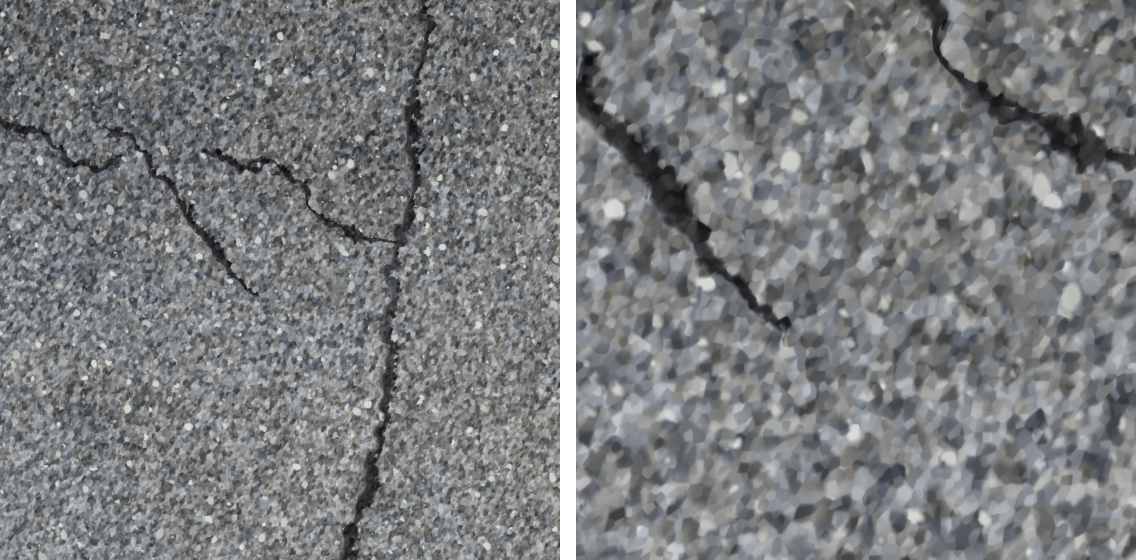
Left: the whole. Right: its middle third, enlarged.
Give the GLSL for this texture, as a WebGL 2 fragment shader.

```glsl
#version 300 es
precision highp float;
// Worn asphalt: soft cellular grains in two sizes, pale stone chips
// scattered on jittered grids, and dark cracks that follow stepped
// curves whose outlines are roughened by the same cellular noise.

#define BASE_TONE 0.505
#define TOP_SHADE 0.085
#define GRAIN_CONTRAST 0.56
#define GRAIN_FREQ 118.0
#define TINT_AMOUNT 0.10
#define CHIP_FREQ 40.0
#define CHIP_SHARE 0.24
#define CRACK_TONE 0.15
#define CRACK_WIDTH 0.0068
#define CRACK_ROUGHNESS 0.020
#define EDGE_SOFTNESS 0.0022

uniform vec2 u_resolution;
out vec4 fragColor;

vec3 hash3(vec2 p) {
    vec3 h = fract(vec3(p.xyx) * vec3(0.1031, 0.1030, 0.0973));
    h += dot(h, h.yxz + 33.33);
    return fract((h.xxy + h.yzz) * h.zyx);
}

// Two random values per cell, blended by closeness to the cell points
vec2 softCells(vec2 p, float hardness) {
    vec2 cell = floor(p), total = vec2(0.0);
    float weightSum = 0.0;
    for (int j = -1; j <= 1; j++)
    for (int i = -1; i <= 1; i++) {
        vec2 id = cell + vec2(i, j);
        vec2 offset = id + hash3(id + 17.0).xy - p;
        float weight = exp(-hardness * dot(offset, offset));
        total += weight * hash3(id + 71.0).xy;
        weightSum += weight;
    }
    return total / weightSum;
}

// Scattered chips: x is coverage, y is a random shade
vec2 chips(vec2 uv, float freq, float share, vec2 radiusRange) {
    vec2 p = uv * freq, cell = floor(p), result = vec2(0.0);
    for (int j = -1; j <= 1; j++)
    for (int i = -1; i <= 1; i++) {
        vec2 id = cell + vec2(i, j);
        vec3 place = hash3(id + 131.0), kind = hash3(id + 211.0);
        vec2 d = (p - id - place.xy) / freq;
        float turn = (kind.y - 0.7) * 1.8;
        d = mat2(cos(turn), sin(turn), -sin(turn), cos(turn)) * d;
        d *= vec2(1.2, mix(0.65, 1.1, kind.z));
        float radius = mix(radiusRange.x, radiusRange.y, place.z * place.z);
        float cover = 1.0 - smoothstep(-EDGE_SOFTNESS, EDGE_SOFTNESS, length(d) - radius);
        cover *= step(kind.x, share);
        if (cover > result.x) result = vec2(cover, kind.z);
    }
    return result;
}

// Curve built from three smooth steps
float steppedCurve(float t, float origin, vec3 starts, vec3 ends, vec3 rises) {
    return origin + dot(rises, smoothstep(starts, ends, vec3(t)));
}

// Crack coverage; q.x runs along the curve, q.y across it
float crack(vec2 q, float origin, vec3 starts, vec3 ends, vec3 rises, float halfWidth, vec2 span) {
    float h = 0.004;
    float here = steppedCurve(q.x, origin, starts, ends, rises);
    float ahead = steppedCurve(q.x + h, origin, starts, ends, rises);
    float slope = (ahead - here) / h;
    float d = abs(q.y - here) * inversesqrt(1.0 + slope * slope);
    float taper = smoothstep(span.x, span.x + 0.04, q.x) * (1.0 - smoothstep(span.y - 0.07, span.y, q.x));
    float w = halfWidth * mix(0.45, 1.0, taper);
    return (1.0 - smoothstep(w * 0.45, w + EDGE_SOFTNESS, d)) * smoothstep(0.0, 0.25, taper);
}

float stain(vec2 uv, vec2 centre, float radius) {
    vec2 d = (uv - centre) / radius;
    return exp(-dot(d, d));
}

void main() {
    vec2 uv = gl_FragCoord.xy / u_resolution;

    // Grains, slightly leaning and taller than wide
    vec2 leaning = vec2(uv.x - 0.2 * uv.y, uv.y * 0.85);
    vec2 coarse = softCells(leaning * GRAIN_FREQ, 9.0);
    vec2 fine = softCells(leaning * GRAIN_FREQ * 1.75 + 40.0, 9.0);
    vec2 grain = mix(coarse, fine, 0.42) - 0.5;

    // Broad light, patches and stains
    vec2 cloud = softCells(uv * 7.0 + 5.0, 4.0) - 0.5;
    float tone = BASE_TONE - TOP_SHADE * smoothstep(0.35, 1.0, uv.y) + 0.05 * cloud.x;
    tone -= 0.09 * stain(uv, vec2(0.17, 0.27), 0.065);
    tone -= 0.08 * stain(uv, vec2(0.64, 0.74), 0.06);
    tone -= 0.06 * stain(uv, vec2(0.98, 0.33), 0.10);
    tone += GRAIN_CONTRAST * grain.x;
    float warmth = TINT_AMOUNT * grain.y + 0.02 * cloud.y + 0.02 * (uv.x - 0.75);
    vec3 colour = tone + vec3(0.5, 0.1, -0.6) * warmth + vec3(-0.004, 0.002, 0.004);

    // Pale chips
    vec2 ragged = uv + 0.005 * grain;
    vec2 small = chips(ragged, CHIP_FREQ * 2.0, CHIP_SHARE * 0.6, vec2(0.0012, 0.0032));
    vec2 large = chips(ragged, CHIP_FREQ, CHIP_SHARE, vec2(0.0022, 0.0075));
    colour = mix(colour, vec3(0.68, 0.69, 0.68) + 0.15 * small.y, 0.8 * small.x);
    colour = mix(colour, vec3(0.74, 0.75, 0.73) + 0.16 * large.y, 0.9 * large.x);

    // Cracks: one long upright and three thin branches
    vec2 p = uv + CRACK_ROUGHNESS * (softCells(uv * 42.0, 7.0) - 0.5) + 0.012 * grain;
    float trunkWidth = CRACK_WIDTH * (1.25 + 1.7 * exp(-5.0 * uv.y));
    float cover = crack(p.yx, 0.564, vec3(-0.25, 0.50, 0.82), vec3(0.35, 0.68, 0.95),
                        vec3(0.135, 0.040, 0.022), trunkWidth, vec2(-1.0, 2.0));
    cover *= 1.0 - 0.25 * stain(uv, vec2(0.70, 0.46), 0.12);
    cover = max(cover, crack(p, 0.79, vec3(0.0, 0.07, 0.16), vec3(0.08, 0.14, 0.215),
                             vec3(-0.030, -0.055, 0.015), CRACK_WIDTH, vec2(-0.1, 0.235)));
    cover = max(cover, crack(p, 0.765, vec3(0.21, 0.27, 0.30), vec3(0.29, 0.36, 0.50),
                             vec3(-0.070, -0.075, -0.170), CRACK_WIDTH, vec2(0.17, 0.475)));
    cover = max(cover, crack(p, 0.733, vec3(0.37, 0.48, 0.60), vec3(0.43, 0.61, 0.69),
                             vec3(-0.026, -0.120, -0.017), CRACK_WIDTH, vec2(0.35, 0.74)));
    vec3 crackColour = vec3(CRACK_TONE) + 0.25 * grain.x + vec3(0.0, 0.0, 0.008);
    colour = mix(colour, crackColour, 0.93 * cover);

    fragColor = vec4(clamp(colour, 0.0, 1.0), 1.0);
}
```
